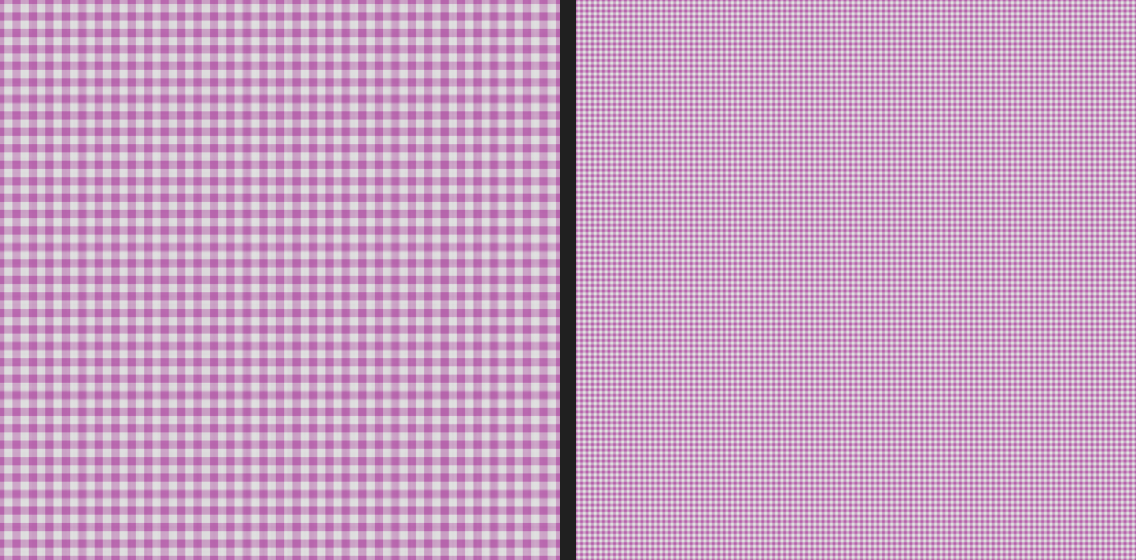
Left, the tile; right, the same tile 3 across and 3 down.
A WebGL 1 fragment shader for this pattern:

```glsl
precision highp float;
// Woven pink and white gingham with slightly uneven yarn edges and fine threads.

uniform vec2 u_resolution;

#define REPEATS 34.0        // checks across and down
#define STRIPE_HALF 0.25    // half width of a coloured stripe, in repeats
#define EDGE_CRISP 0.03     // edge blur of the sharpest stripe
#define EDGE_SOFT 0.13      // edge blur of the softest stripe
#define EDGE_SHIFT 0.02     // stripe displacement, in repeats
#define THREADS 272.0       // yarns across and down
#define WARP_WEAR 0.045     // tint variation of vertical yarns
#define WEFT_WEAR 0.025     // tint variation of horizontal yarns
#define WHITE vec3(0.87, 0.87, 0.87)
#define PINK vec3(0.72, 0.40, 0.68)

const float TAU = 6.2831853;

// Layered sines with whole frequencies wrap over the unit interval.
float layeredWave(float t, float seed) {
  return (sin(TAU * 7.0 * t + seed)
        + sin(TAU * 11.0 * t + 2.3 * seed)
        + sin(TAU * 15.0 * t + 4.1 * seed)) / 3.0;
}

float hash(float n, float seed) {
  return fract(sin(n * 12.9898 + seed * 78.233) * 437.585);
}

// Coverage of the dyed stripe, centred on each whole repeat.
float stripe(float t, float pixel, float seed) {
  float cell = t * REPEATS;
  float id = mod(floor(cell + 0.5), REPEATS);
  float wave = layeredWave(id / REPEATS, seed);
  float shift = EDGE_SHIFT * (hash(id, seed) - 0.5);
  float d = abs(fract(cell + 0.5) - 0.5 + shift);
  float blur = mix(EDGE_CRISP, EDGE_SOFT, smoothstep(0.0, 0.9, wave));
  blur = max(blur, 0.7 * pixel * REPEATS);
  return 1.0 - smoothstep(STRIPE_HALF - blur, STRIPE_HALF + blur, d);
}

// Signed tint of one yarn, blended smoothly into the next.
float yarnTint(float t, float seed) {
  float x = t * THREADS;
  float id = floor(x);
  float a = hash(mod(id, THREADS), seed);
  float b = hash(mod(id + 1.0, THREADS), seed);
  return mix(a, b, smoothstep(0.0, 1.0, x - id)) - 0.5;
}

void main() {
  vec2 uv = gl_FragCoord.xy / u_resolution;
  vec2 pixel = 1.0 / u_resolution;

  // Warp and weft each give half of the dye.
  float warp = stripe(uv.x, pixel.x, 1.3);
  float weft = stripe(uv.y, pixel.y, 2.7);
  float dye = 0.5 * (warp + weft);

  // Yarn variation shifts the dye and dims the cloth a little.
  float wear = WARP_WEAR * yarnTint(uv.x, 3.1) + WEFT_WEAR * yarnTint(uv.y, 5.7);
  vec3 color = mix(WHITE, PINK, clamp(dye + wear, 0.0, 1.0));
  color *= 1.0 - 0.4 * wear;

  gl_FragColor = vec4(color, 1.0);
}
```
